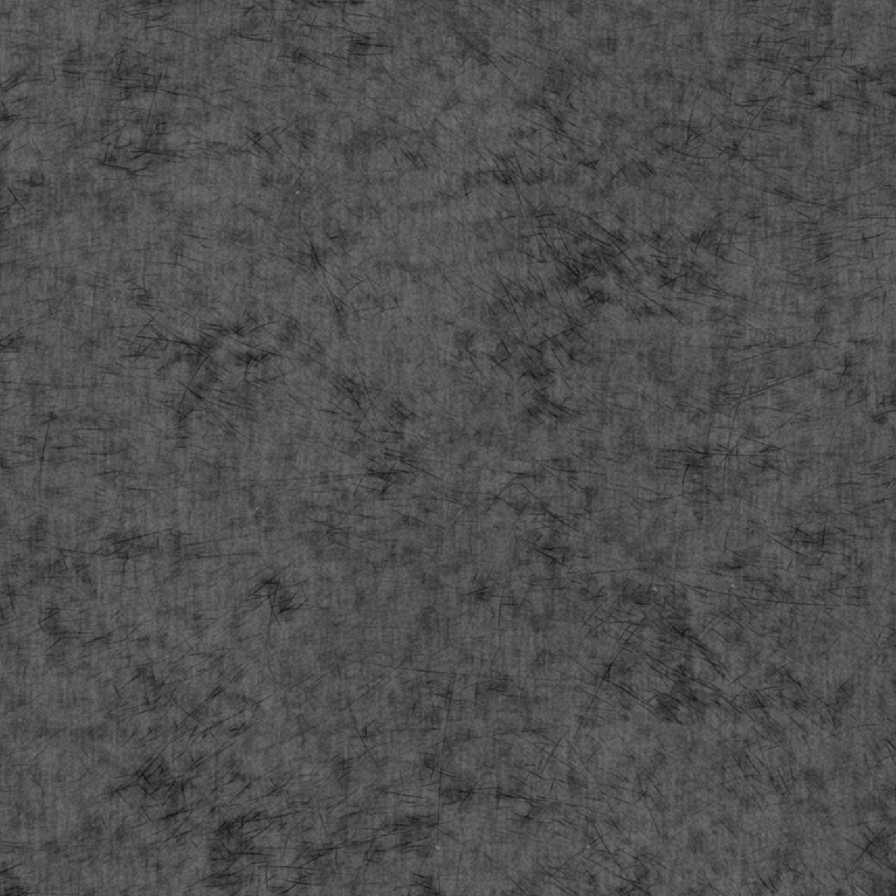
Reproduce this texture procedurally as a WebGL 1 fragment shader.

```glsl
precision highp float;
uniform vec2 u_resolution;

#define BASE_GRAY 0.338
#define CLOUD_CONTRAST 0.075
#define MOTTLE_CONTRAST 0.085
#define FIBRE_CONTRAST 0.062
#define GRAIN_CONTRAST 0.085
#define SMUDGE_DEPTH 0.065
#define SCRATCH_DEPTH 0.18
#define SCRATCH_WIDTH 0.0018
#define SCRATCH_LAYERS 12
#define LAYER_RATIO 1.3
#define SPECK_CELLS 13.0
#define SPECK_RADIUS 0.0035

vec2 hash2(vec2 p) {
  vec3 q = fract(p.xyx * vec3(0.1031, 0.1030, 0.0973));
  q += dot(q, q.yzx + 33.33);
  return fract((q.xx + q.yz) * q.zy);
}

float noise(vec2 p) {
  vec2 cell = floor(p), f = fract(p);
  f = f * f * (3.0 - 2.0 * f);
  float low = mix(hash2(cell).x, hash2(cell + vec2(1.0, 0.0)).x, f.x);
  float high = mix(hash2(cell + vec2(0.0, 1.0)).x, hash2(cell + 1.0).x, f.x);
  return mix(low, high, f.y);
}

float fbm(vec2 p) {
  float sum = 0.0, weight = 0.5;
  for (int i = 0; i < 6; i++) {
    sum += weight * noise(p);
    p = mat2(1.6, 1.2, -1.2, 1.6) * p + 17.3;
    weight *= 0.56;
  }
  return sum / 1.1;
}

// Shared wear direction, so neighbouring scratches form loose bundles
float wearAngle(vec2 p) {
  return -0.15 + 0.45 * sin(5.0 * p.x + 3.0 * p.y)
               + 0.35 * sin(8.0 * p.y - 4.0 * p.x + 1.0);
}

// One curved, tapering scratch per cell
float scratchLayer(vec2 uv, float cells, float seed) {
  vec2 p = uv * cells + seed * 0.37;
  vec2 home = floor(p);
  float ink = 0.0;
  for (int j = -1; j <= 1; j++) {
    for (int i = -1; i <= 1; i++) {
      vec2 cell = home + vec2(float(i), float(j));
      vec2 place = hash2(cell + seed * 13.7);
      vec2 shape = hash2(cell + seed * 29.1 + 71.0);
      vec2 trait = hash2(cell + seed * 41.3 + 143.0);
      vec2 center = cell + place;
      float angle = wearAngle((center - seed * 0.37) / cells)
                  + (shape.x - 0.5) * 0.9 + step(0.8, trait.y) * 1.35;
      float c = cos(angle), s = sin(angle);
      vec2 d = p - center;
      d = vec2(c * d.x + s * d.y, c * d.y - s * d.x);
      d.y += (trait.y - 0.5) * 0.4 * d.x * d.x;
      float reach = mix(0.35, 0.95, shape.y);
      float body = 1.0 - smoothstep(0.0, SCRATCH_WIDTH, abs(d.y) / cells);
      float taper = 1.0 - smoothstep(0.3, 1.0, abs(d.x) / reach);
      ink += body * taper * mix(0.12, 1.0, trait.x * trait.x);
    }
  }
  return ink;
}

// Rare pale chips
float specks(vec2 uv) {
  vec2 p = uv * SPECK_CELLS, cell = floor(p);
  vec2 rnd = hash2(cell + 211.0);
  vec2 d = (fract(p) - 0.2 - 0.6 * hash2(cell + 307.0)) / SPECK_CELLS;
  d.x += d.y * (rnd.y - 0.5);
  float radius = SPECK_RADIUS * mix(0.5, 1.0, rnd.y);
  float ragged = length(d) + 0.002 * (noise(uv * 400.0) - 0.5);
  return step(0.93, rnd.x) * (1.0 - smoothstep(0.3 * radius, radius, ragged));
}

void main() {
  vec2 uv = gl_FragCoord.xy / u_resolution.y;
  float cloud = fbm(uv * 6.0 + 3.0);
  float dirt = fbm(uv * vec2(13.0, 18.0) + 40.0);
  float fine = fbm(uv * vec2(50.0, 60.0) + 90.0);

  // Worn cloth: clouds, mottling, vertical fibres, cross threads and grain
  float gray = BASE_GRAY + CLOUD_CONTRAST * (cloud - 0.5);
  gray -= MOTTLE_CONTRAST * (fine - 0.5);
  gray += FIBRE_CONTRAST * (noise(uv * vec2(290.0, 45.0)) - 0.5);
  gray += 0.25 * FIBRE_CONTRAST * (noise(uv * vec2(75.0, 6.0) + 9.0) - 0.5);
  gray += 0.4 * FIBRE_CONTRAST * (noise(uv * vec2(50.0, 280.0) + 60.0) - 0.5);
  gray += GRAIN_CONTRAST * (noise(uv * 430.0) - 0.5);

  // Ragged dark smudges
  float smudge = smoothstep(0.5, 0.78, dirt) * smoothstep(0.35, 0.62, fine);
  gray -= SMUDGE_DEPTH * (smudge + 0.5 * smoothstep(0.52, 0.72, fine));

  // Scratches from long and sparse to short and dense
  float ink = 0.0, cells = 3.5;
  for (int i = 0; i < SCRATCH_LAYERS; i++) {
    ink += scratchLayer(uv, cells, float(i) + 1.0);
    cells *= LAYER_RATIO;
  }
  float wear = mix(0.42, 1.0, smoothstep(0.38, 0.68, dirt));
  gray -= SCRATCH_DEPTH * wear * (1.0 - exp(-ink));

  gray = mix(max(gray, 0.1), 0.5, 0.8 * specks(uv));
  gl_FragColor = vec4(vec3(gray), 1.0);
}
```
